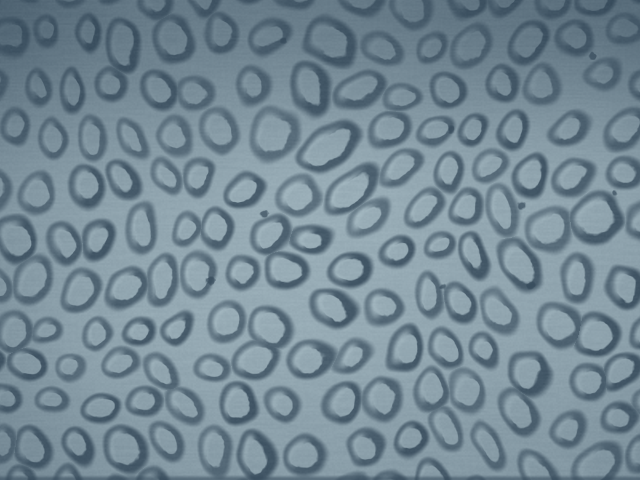
Give the GLSL for this texture, as a Shadertoy shader.

```glsl
#define CELLS 10.2
#define JITTER 0.36
#define RIM 0.215
#define RIM_DEPTH 0.80
#define GRAIN 0.055
#define LIGHT_DIR vec2(-0.88, 0.47)
#define SHADOW_COLOR vec3(0.205, 0.285, 0.35)
#define METAL_COLOR vec3(0.565, 0.645, 0.685)

float hash(vec2 p) {
    return fract(sin(dot(p, vec2(127.1, 311.7))) * 43758.5453);
}

vec2 hash2(vec2 p) {
    return vec2(hash(p), hash(p + 57.3));
}

float noise(vec2 p) {
    vec2 i = floor(p), f = fract(p);
    f = f * f * (3.0 - 2.0 * f);
    return mix(mix(hash(i), hash(i + vec2(1, 0)), f.x),
               mix(hash(i + vec2(0, 1)), hash(i + vec2(1, 1)), f.x), f.y);
}

vec2 noise2(vec2 p) {
    return vec2(noise(p), noise(p + 31.7)) - 0.5;
}

// Nearest oval: signed distance, facing to the light, random id
vec3 nearestOval(vec2 p) {
    vec3 best = vec3(9.0, 0.0, 0.0);
    for (int j = -1; j <= 1; j++) {
        float row = floor(p.y) + float(j);
        float shift = 0.5 * mod(row, 2.0);
        for (int i = -1; i <= 1; i++) {
            vec2 id = vec2(floor(p.x - shift) + float(i), row);
            vec2 center = id + vec2(shift, 0.0) + 0.5 + JITTER * (hash2(id) - 0.5);
            float size = mix(0.39, 0.52, hash(id + 11.0));
            float stretch = mix(1.0, 1.18, hash(id + 23.0));
            vec2 axes = size * vec2(1.0 / stretch, stretch);
            float angle = (hash(id + 37.0) - 0.65) * 1.8;
            mat2 turn = mat2(cos(angle), sin(angle), -sin(angle), cos(angle));
            vec2 e = ((p - center) * turn) / axes;
            vec2 grad = e / axes;
            float k = length(e);
            float slope = max(length(grad), 0.001);
            float d = k * (k - 1.0) / slope;
            if (d < best.x) {
                best = vec3(d, dot(turn * grad / slope, LIGHT_DIR), hash(id + 71.0));
            }
        }
    }
    return best;
}

// Tone of the embossed sheet: 1 is flat metal, 0 is full shadow
float embossTone(vec2 p) {
    vec2 warped = p + 0.95 * noise2(p * 0.36) + 0.13 * noise2(p * 2.2);
    vec3 oval = nearestOval(warped);
    float t = -oval.x / RIM;
    float ragged = t + 0.30 * (noise(p * 5.0) - 0.5) + 0.12 * (noise(p * 17.0) - 0.5);
    float lit = smoothstep(-0.2, 0.9, oval.y);

    float shadowSide = smoothstep(-0.15, 0.55, t) * (1.0 - smoothstep(0.85, 1.1, ragged));
    float litSide = 0.74 * smoothstep(-0.15, 0.3, t) * (1.0 - smoothstep(0.3, 1.0, t));
    float glow = lit * smoothstep(0.5, 0.95, t) * (1.0 - smoothstep(0.95, 1.4, ragged));
    float depth = RIM_DEPTH * mix(0.75, 1.08, oval.z);
    return 1.0 - depth * mix(shadowSide, litSide, lit) + 0.08 * glow;
}

// Sparse dark chips in the surface
float specks(vec2 p) {
    vec2 id = floor(p);
    vec2 q = fract(p) - 0.3 - 0.4 * hash2(id + 5.0);
    float radius = mix(0.015, 0.05, hash(id + 9.0)) + 0.03 * (noise(p * 30.0) - 0.5);
    return step(0.88, hash(id + 3.0)) * (1.0 - smoothstep(radius - 0.01, radius + 0.02, length(q)));
}

void mainImage(out vec4 fragColor, in vec2 fragCoord) {
    vec2 uv = fragCoord / iResolution.xy;
    vec2 p = fragCoord / iResolution.y;

    // Broad lighting: dim upper edge and corners
    float side = abs(uv.x - 0.52) * 2.0;
    float light = 1.06 - 0.56 * smoothstep(0.55, 1.05, uv.y);
    light -= 0.17 * side * side * side + 0.12 * smoothstep(0.35, 0.0, uv.y);
    light += 0.12 * (noise(p * 3.0) - 0.5);

    float tone = light * embossTone(p * CELLS);

    // Brushed streaks and fine grain
    tone += GRAIN * (noise(p * vec2(28.0, 260.0)) - 0.5);
    tone += GRAIN * (noise(p * 300.0) - 0.5);

    tone *= 1.0 - 0.7 * specks(p * 6.0);
    tone *= mix(0.45, 1.0, smoothstep(0.002, 0.012, uv.y));

    fragColor = vec4(mix(SHADOW_COLOR, METAL_COLOR, tone), 1.0);
}
```
